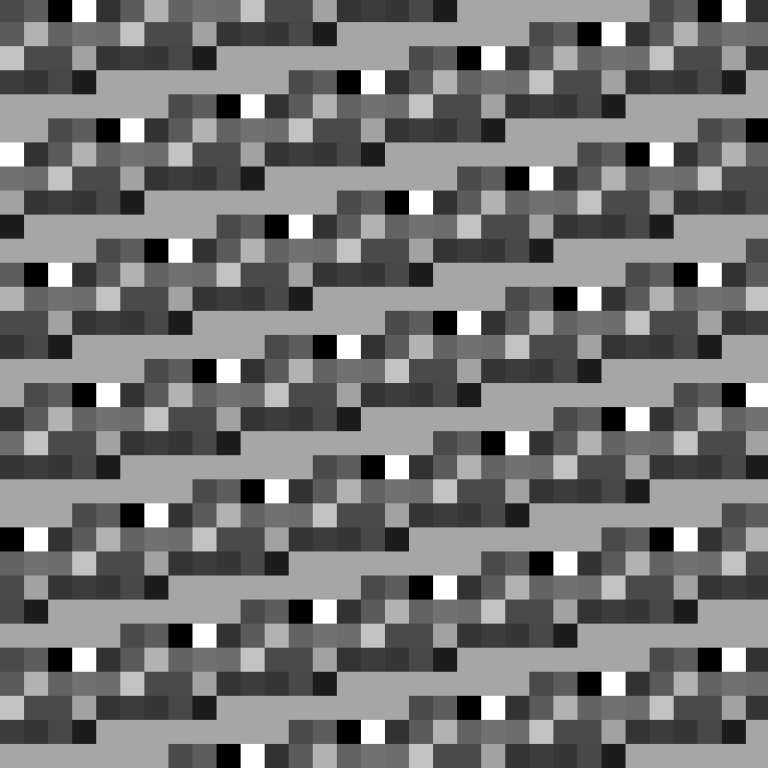
Give the GLSL for this pattern, as a WebGL 2 fragment shader.

```glsl
#version 300 es
precision highp float;
// Grey stair-stepped bands of square cells, about 32 across and 32 down.
// One strip of 27 tones repeats along every row; each row up shifts it
// by five cells. Cell edges are box-filtered over one pixel.

uniform vec2 u_resolution;
out vec4 fragColor;

const float CELLS_ACROSS = 31.92;
const float STRIP_LENGTH = 27.0;
const float ROW_SHIFT = 5.0;
const float STRIP_START = 20.0;
const float BACKGROUND_TONE = 0.652;
const int MOTIF_LENGTH = 19;

// Motif tones from left to right; the rest of the strip is background.
const float MOTIF_TONES[MOTIF_LENGTH] = float[](
    0.29, 0.365, 0.0, 1.0, 0.197,
    0.357, 0.698, 0.388, 0.443, 0.428,
    0.76, 0.29, 0.29, 0.637, 0.204,
    0.235, 0.212, 0.282, 0.11);

// Tone at one place along the repeating strip.
float stripTone(int place) {
    return place < MOTIF_LENGTH ? MOTIF_TONES[place] : BACKGROUND_TONE;
}

// Tone of a whole cell, given its column and row.
float cellTone(vec2 cell, float rowShift, float stripLength) {
    float place = mod(cell.x - rowShift * cell.y + STRIP_START, stripLength);
    return stripTone(int(place + 0.5));
}

// Average tone over a square footprint narrower than a cell.
float filteredTone(vec2 position, float footprint) {
    vec2 cell = floor(position - 0.5 * footprint);
    vec2 overlap = clamp((position + 0.5 * footprint - cell - 1.0) / footprint, 0.0, 1.0);
    vec2 row = vec2(0.0);
    for (int i = 0; i < 2; i++) {
        vec2 left = cell + vec2(0.0, float(i));
        row[i] = mix(cellTone(left, ROW_SHIFT, STRIP_LENGTH),
                     cellTone(left + vec2(1.0, 0.0), ROW_SHIFT, STRIP_LENGTH),
                     overlap.x);
    }
    return mix(row.x, row.y, overlap.y);
}

void main() {
    float canvasSize = min(u_resolution.x, u_resolution.y);
    vec2 position = gl_FragCoord.xy / canvasSize * CELLS_ACROSS;
    float tone = filteredTone(position, CELLS_ACROSS / canvasSize);
    fragColor = vec4(vec3(tone), 1.0);
}
```
